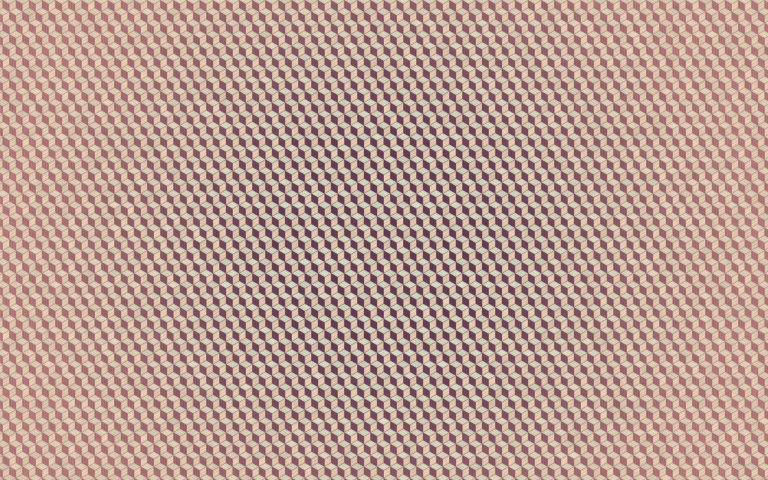
Reproduce this pattern procedurally as a WebGL 1 fragment shader.

```glsl
precision highp float;
// Tumbling-block tiling: hexagonal cells split into three rhombic cube faces.
// A broad radial fade shifts the palette; hatching, fine outlines and gradient
// noise give it a woven, slightly worn look. Every pixel is supersampled.

uniform vec2 u_resolution;

const float ROWS = 42.2;                        // cube rows over the height
const vec2 LATTICE_ORIGIN = vec2(0.0194, 0.9915); // one cube centre
const float OUTLINE_HALF_WIDTH = 0.045;         // in cube edge lengths
const float OUTLINE_STRENGTH = 0.65;
const float HATCH_LINES = 3.0;                  // per face
const float HATCH_STRENGTH = 0.05;
const float CELL_VARIATION = 0.05;
const float WEAR_SCALE = 0.9;                   // wear features per cube edge
const float WEAR_STRENGTH = 0.06;
const vec2 FADE_CENTRE = vec2(0.0, -0.02);      // from the canvas centre
const float FADE_INNER = 0.15;
const float FADE_OUTER = 0.82;

const vec3 TOP_INNER = vec3(0.81, 0.83, 0.74);
const vec3 TOP_OUTER = vec3(0.86, 0.79, 0.69);
const vec3 LEFT_INNER = vec3(0.39, 0.23, 0.32);
const vec3 LEFT_OUTER = vec3(0.69, 0.46, 0.47);
const vec3 RIGHT_INNER = vec3(0.88, 0.77, 0.68);
const vec3 RIGHT_OUTER = vec3(0.88, 0.78, 0.68);
const vec3 OUTLINE_INNER = vec3(0.46, 0.37, 0.37);
const vec3 OUTLINE_OUTER = vec3(0.64, 0.49, 0.46);

const float SQRT3 = 1.7320508;
const float TAU = 6.2831853;
const int SAMPLES = 3;                          // per pixel side

float hash(vec2 p) {
  vec3 q = fract(vec3(p.xyx) * 0.1031);
  q += dot(q, q.yzx + 33.33);
  return fract((q.x + q.y) * q.z);
}

float cornerSlope(vec2 corner, vec2 offset) {
  float angle = TAU * hash(corner);
  return dot(vec2(cos(angle), sin(angle)), offset);
}

float gradientNoise(vec2 p) {
  vec2 i = floor(p);
  vec2 f = fract(p);
  vec2 w = f * f * f * (f * (f * 6.0 - 15.0) + 10.0);
  vec2 e = vec2(1.0, 0.0);
  float low = mix(cornerSlope(i, f), cornerSlope(i + e.xy, f - e.xy), w.x);
  float high = mix(cornerSlope(i + e.yx, f - e.yx),
                   cornerSlope(i + e.xx, f - e.xx), w.x);
  return mix(low, high, w.y);
}

// Offset from the nearest centre of a hexagonal lattice with unit edges.
vec2 hexOffset(vec2 p) {
  vec2 period = vec2(SQRT3, 3.0);
  vec2 a = mod(p + 0.5 * period, period) - 0.5 * period;
  vec2 b = mod(p, period) - 0.5 * period;
  return dot(a, a) < dot(b, b) ? a : b;
}

vec3 cubes(vec2 p, float fade) {
  vec2 local = hexOffset(p);
  vec2 cell = floor((p - local) / vec2(0.5 * SQRT3, 1.5) + 0.5);

  // Projections on the three spokes: right-up, left-up and down.
  float a = dot(local, vec2(0.5 * SQRT3, 0.5));
  float b = dot(local, vec2(-0.5 * SQRT3, 0.5));
  float c = -local.y;

  // A face lies opposite the spoke with the smallest projection.
  vec2 spokes = vec2(a, b);
  vec3 color = mix(TOP_INNER, TOP_OUTER, fade);
  float face = 0.0;
  if (a < b && a < c) {
    spokes = vec2(b, c);
    color = mix(LEFT_INNER, LEFT_OUTER, fade);
    face = 1.0;
  } else if (b < c) {
    spokes = vec2(c, a);
    color = mix(RIGHT_INNER, RIGHT_OUTER, fade);
    face = 2.0;
  }
  vec2 uv = (spokes + 0.5 * spokes.yx) * 4.0 / 3.0;

  // Hatching, tone of each face and wear
  float tone = HATCH_STRENGTH * cos(TAU * HATCH_LINES * uv.x);
  tone += CELL_VARIATION * (hash(cell + 97.0 * face + 211.0) - 0.5);
  tone += WEAR_STRENGTH * gradientNoise(p * WEAR_SCALE + 300.0);
  color *= 1.0 + tone;

  // Outline
  vec2 border = min(uv, 1.0 - uv);
  float edge = min(border.x, border.y) * 0.5 * SQRT3;
  float line = 1.0 - smoothstep(0.6, 1.4, edge / OUTLINE_HALF_WIDTH);
  return mix(color, mix(OUTLINE_INNER, OUTLINE_OUTER, fade), line * OUTLINE_STRENGTH);
}

void main() {
  vec2 fromCentre = (gl_FragCoord.xy - 0.5 * u_resolution) / u_resolution.y;
  float fade = smoothstep(FADE_INNER, FADE_OUTER, length(fromCentre - FADE_CENTRE));

  vec3 sum = vec3(0.0);
  for (int j = 0; j < SAMPLES; j++) {
    for (int i = 0; i < SAMPLES; i++) {
      vec2 jitter = (vec2(float(i), float(j)) + 0.5) / float(SAMPLES) - 0.5;
      vec2 p = (gl_FragCoord.xy + jitter) / u_resolution.y - LATTICE_ORIGIN;
      sum += cubes(p * ROWS * 1.5, fade);
    }
  }
  gl_FragColor = vec4(sum / float(SAMPLES * SAMPLES), 1.0);
}
```
